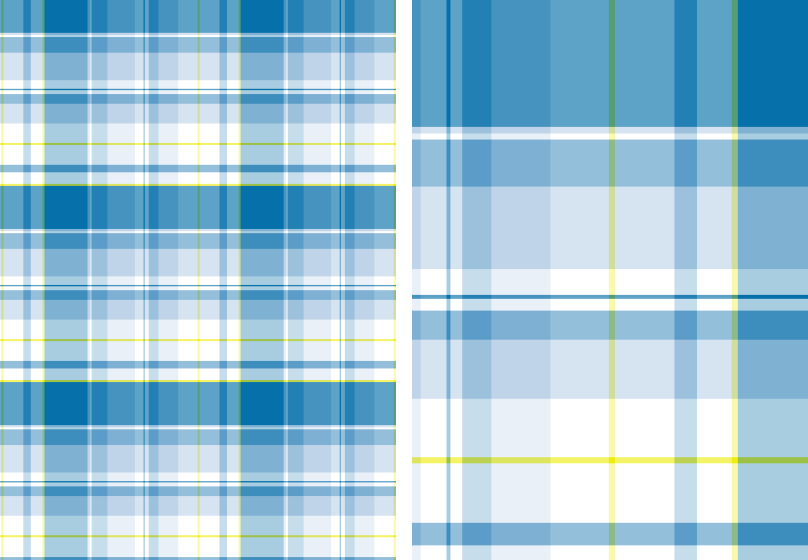
Left: the whole. Right: its middle third, enlarged.
Give the GLSL for this pattern, as a Shadertoy shader.

```glsl
const float SETT = 269.0; // length of one repeat; the canvas is 768 units high

// Smoothed coverage of a repeating stripe between two positions in the sett
float stripe(float s, float start, float end, float soft) {
    float d = abs(mod(s - 0.5 * (start + end) + 0.5 * SETT, SETT) - 0.5 * SETT);
    return clamp((0.5 * (end - start) - d) / soft + 0.5, 0.0, 1.0);
}

// Light absorbed by the threads at position s
vec3 threads(float s, float soft) {
    float deep = stripe(s, 0.0, 59.0, soft) + stripe(s, 135.8, 137.6, soft);
    float mid = stripe(s, 64.8, 86.3, soft)
              + stripe(s, 143.0, 156.3, soft)
              + stripe(s, 240.0, 250.3, soft);
    float pale = stripe(s, 59.0, 62.0, soft)
               + stripe(s, 86.3, 124.0, soft)
               + stripe(s, 156.3, 183.3, soft);
    float yellow = stripe(s, 210.0, 212.8, soft) + stripe(s, 266.2, 269.0, soft);

    return deep * vec3(0.98, 0.56, 0.335)
         + mid * vec3(0.643, 0.384, 0.216)
         + pale * vec3(0.25, 0.17, 0.09)
         + yellow * vec3(0.07, 0.07, 0.93);
}

void mainImage(out vec4 fragColor, in vec2 fragCoord) {
    float soft = 768.0 / iResolution.y;
    vec2 p = fragCoord * soft;

    // Both directions share one sett; the vertical one runs downward
    vec3 warp = threads(p.x - 61.0, soft);
    vec3 weft = threads(768.0 - p.y - 255.0, soft);

    // The weft is the stronger layer over white cloth
    vec3 cloth = 1.0 - 0.35 * warp - 0.65 * weft;
    fragColor = vec4(clamp(cloth, 0.0, 1.0), 1.0);
}
```
